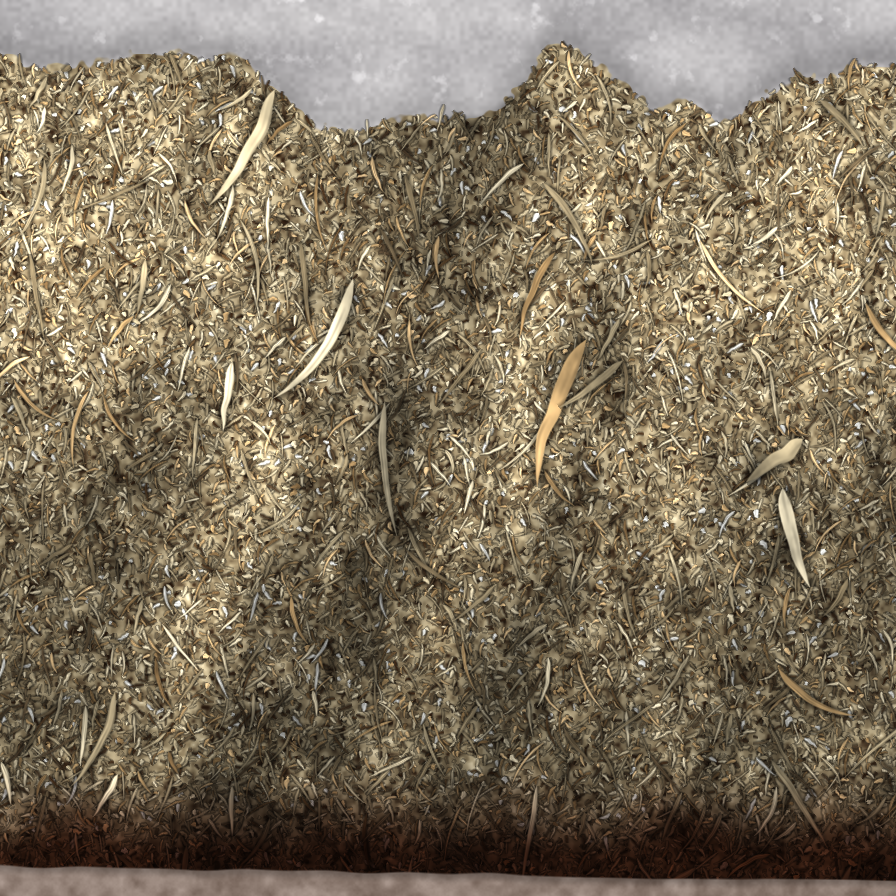
A three.js fragment shader for this texture:

```glsl
// Heap of chopped straw and husks against a grey wall, with a dark foot and a stone ledge.
varying vec2 vUv;

float hash12(vec2 p) {
  vec3 q = fract(vec3(p.xyx) * 0.1031);
  q += dot(q, q.yzx + 33.33);
  return fract((q.x + q.y) * q.z);
}

vec4 hash42(vec2 p) {
  vec4 q = fract(p.xyxy * vec4(0.1031, 0.1030, 0.0973, 0.1099));
  q += dot(q, q.wzxy + 33.33);
  return fract((q.xxyz + q.yzzw) * q.zywx);
}

float noise(vec2 p) {
  vec2 i = floor(p), f = fract(p);
  f = f * f * (3.0 - 2.0 * f);
  return mix(mix(hash12(i), hash12(i + vec2(1.0, 0.0)), f.x),
             mix(hash12(i + vec2(0.0, 1.0)), hash12(i + vec2(1.0)), f.x), f.y);
}

float fbm(vec2 p) {
  float sum = 0.0, amp = 0.53;
  for (int i = 0; i < 4; i++) {
    sum += amp * noise(p);
    p = p * 2.03 + 17.3;
    amp *= 0.5;
  }
  return sum;
}

float bump(float x, float radius) {
  return exp(-x * x / (radius * radius));
}

// Height of the heap: a left shoulder, a peak and a right slope
float heapTop(float x) {
  return 0.857 + 0.075 * (1.0 - smoothstep(0.24, 0.4, x)) + 0.085 * bump(x - 0.635, 0.065)
       + 0.02 * smoothstep(0.6, 0.72, x) + 0.06 * smoothstep(0.82, 0.97, x)
       + 0.03 * (noise(vec2(x * 26.0, 3.0)) - 0.5);
}

// Straw colours from deep shadow to pale husk
vec3 strawColor(float t) {
  vec3 c = mix(vec3(0.15, 0.09, 0.05), vec3(0.51, 0.45, 0.34), smoothstep(0.0, 0.4, t));
  c = mix(c, vec3(0.69, 0.63, 0.50), smoothstep(0.36, 0.68, t));
  return mix(c, vec3(0.93, 0.88, 0.75), smoothstep(0.66, 1.0, t));
}

// Lays one jittered grid of bent, blunt slivers with shadows over color
void scatter(inout vec3 color, vec2 uv, float scale, vec2 halfSize, float density,
             float lift, float spread) {
  vec2 p = uv * scale, cell = floor(p);
  float blur = 0.0013 * scale;
  for (int j = -1; j <= 1; j++) {
    for (int i = -1; i <= 1; i++) {
      vec2 id = cell + vec2(float(i), float(j));
      vec4 place = hash42(id + scale * 3.7);
      vec4 look = hash42(id + scale * 5.3 + 71.0);
      vec2 center = id + place.xy;
      if (look.x > density || center.y / scale > heapTop(center.x / scale)) continue;

      float angle = 1.4 + (place.z - 0.5) * spread;
      vec2 axis = vec2(cos(angle), sin(angle));
      vec2 d = p - center;
      vec2 q = vec2(dot(d, axis), dot(d, vec2(-axis.y, axis.x)));
      vec2 size = halfSize * vec2(0.4 + 0.6 * place.w, 0.4 + 0.6 * look.z);
      float along = q.x / size.x;
      q.y += (look.w - 0.5) * 0.45 * size.x * along * along;
      q.y += 0.5 * size.y * (noise(vec2(along * 2.5, id.x + id.y * 7.0)) - 0.5);

      float width = size.y * (1.0 - along * along * along * along) * (0.7 + 0.35 * along);
      float dist = abs(q.y) - width;
      float inside = step(abs(along), 1.0);
      float shadow = inside * (1.0 - smoothstep(0.0, size.y + blur, dist));
      color *= 1.0 - 0.4 * shadow;

      vec3 tint = strawColor(mix(lift, 1.0, look.y));
      tint = mix(tint, tint * vec3(1.04, 0.94, 0.82), step(0.75, look.w));
      tint = mix(tint, vec3(0.84, 0.84, 0.82), step(0.97, look.z) * step(40.0, scale));
      tint *= 0.98 + 0.12 * clamp(q.y / size.y, -1.0, 1.0);
      tint *= 0.82 + 0.32 * noise(vec2(q.x * 4.0, q.y / size.y * 3.0) + id);
      color = mix(color, tint, inside * (1.0 - smoothstep(-blur, blur, dist)));
    }
  }
}

void main() {
  vec2 uv = vUv;
  float above = uv.y - heapTop(uv.x);

  // Weathered wall with pale scuffs and a shade above the heap
  vec3 wall = mix(vec3(0.60, 0.59, 0.60), vec3(0.88, 0.87, 0.87), fbm(uv * vec2(9.0, 14.0)));
  wall += 0.08 * (noise(uv * 190.0) - 0.5);
  wall += 0.12 * smoothstep(0.66, 0.85, fbm(uv * 45.0 + 8.0));
  wall *= 0.86 + 0.14 * smoothstep(0.0, 0.05, above);

  // Fine ground of the heap, then slivers from dust to long husks
  float grain = 0.5 * noise(uv * 190.0) + 0.5 * noise(uv * vec2(110.0, 75.0));
  float ragged = above + 0.016 * (noise(uv * 110.0) - 0.5);
  vec3 color = mix(strawColor(grain * 0.95), wall, smoothstep(-0.002, 0.002, ragged));
  scatter(color, uv, 118.0, vec2(0.65, 0.30), 1.0, 0.06, 3.1);
  scatter(color, uv, 82.0, vec2(0.75, 0.19), 0.85, 0.1, 2.6);
  scatter(color, uv, 62.0, vec2(0.40, 0.24), 0.32, 0.35, 3.1);
  scatter(color, uv, 45.0, vec2(0.9, 0.095), 0.55, 0.15, 2.0);
  scatter(color, uv, 27.0, vec2(0.9, 0.085), 0.32, 0.2, 1.8);
  scatter(color, uv, 15.0, vec2(0.9, 0.075), 0.2, 0.3, 2.4);
  scatter(color, uv, 9.0, vec2(0.85, 0.10), 0.16, 0.5, 2.2);

  // Slanted furrows, clumps and broad light across the heap
  float slant = uv.x - 0.3 * uv.y + 0.06 * (fbm(uv * 7.0) - 0.5);
  float furrow = fbm(vec2(slant * 9.0, uv.y * 2.6) + 4.0) - 0.5;
  float clump = fbm(uv * vec2(38.0, 24.0)) - 0.5;
  float light = 1.15 + 1.0 * furrow + 0.75 * clump;
  light -= 0.26 * bump(slant - 0.3, 0.05) + 0.28 * bump(slant - 0.5, 0.06);
  light *= 0.78 + 0.26 * smoothstep(0.1, 0.55, uv.y);
  color *= mix(max(light, 0.3), 1.0, smoothstep(-0.008, 0.008, above));

  // Brown darkness at the foot
  float foot = smoothstep(0.045, 0.16, uv.y + 0.06 * (fbm(uv * 12.0) - 0.5));
  color *= mix(vec3(0.30, 0.18, 0.14), vec3(1.0), foot);

  // Stone ledge along the bottom
  float ledgeTop = 0.033 - 0.017 * uv.x + 0.005 * (noise(uv * 22.0) - 0.5);
  vec3 ledge = mix(vec3(0.42, 0.35, 0.31), vec3(0.71, 0.64, 0.60), fbm(uv * 60.0));
  ledge *= 0.75 + 0.25 * smoothstep(0.0, 0.012, ledgeTop - uv.y);
  color = mix(ledge, color, smoothstep(-0.0015, 0.0015, uv.y - ledgeTop));

  gl_FragColor = vec4(color, 1.0);
}
```
